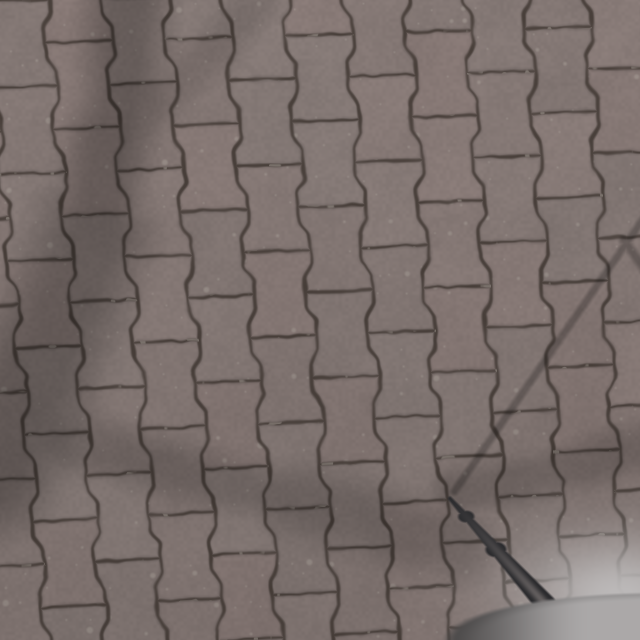
This texture is drawn by a WebGL 2 fragment shader. Its source:

```glsl
#version 300 es
precision highp float;
// Interlocking notched paving stones in staggered columns, with soft shadows, a dark pole and a pale dome.

uniform vec2 u_resolution;
out vec4 fragColor;

const vec3 STONE = vec3(0.515, 0.465, 0.452);
const vec3 JOINT = vec3(0.275, 0.240, 0.220);
const vec3 DUST = vec3(0.66, 0.63, 0.60);
const vec3 GLARE = vec3(0.75, 0.74, 0.74);
const vec2 CELL = vec2(0.093, 0.134);  // stone pitch on the canvas
const float NOTCH = 0.072;             // side swing, in columns

float hash(vec2 p) {
    vec3 q = fract(vec3(p.xyx) * 0.1031);
    q += dot(q, q.yzx + 33.33);
    return fract((q.x + q.y) * q.z);
}

float noise(vec2 p) {
    vec2 i = floor(p), f = fract(p);
    f = f * f * (3.0 - 2.0 * f);
    return mix(mix(hash(i), hash(i + vec2(1, 0)), f.x),
               mix(hash(i + vec2(0, 1)), hash(i + vec2(1, 1)), f.x), f.y);
}

float fbm(vec2 p) {
    return 0.55 * noise(p) + 0.3 * noise(p * 2.1 + 7.0) + 0.15 * noise(p * 4.3 + 19.0);
}

// Distance to a segment, and the position along it
vec2 segment(vec2 p, vec2 a, vec2 b) {
    vec2 d = b - a;
    float h = clamp(dot(p - a, d) / dot(d, d), 0.0, 1.0);
    return vec2(length(p - a - d * h), h);
}

float softBand(vec2 p, vec2 a, vec2 b, float width) {
    return 1.0 - smoothstep(0.15 * width, width, segment(p, a, b).x);
}

float cover(float d, float blur) {
    return 1.0 - smoothstep(-blur, blur, d);
}

// Skewed grid with slight perspective: columns in x, rows in y
vec2 pavingGrid(vec2 p) {
    return vec2(8.0 * (p.x - 0.1176 - 0.0932 * p.y) / (0.752 - 0.0275 * p.y),
                6.0 * (p.y - 0.0688 + 0.0295 * p.x) / (0.8169 - 0.0244 * p.x));
}

// Flat-topped side profile: +1 beside a stone's ends, -1 at its waist
float sideWave(float row) {
    float ramp = 1.0 - 4.0 * abs(fract(row + 0.5) - 0.5);
    return 2.0 * smoothstep(-0.42, 0.42, ramp) - 1.0;
}

vec3 paving(vec2 p, float px) {
    vec2 wobble = vec2(noise(p * 60.0), noise(p * 60.0 + 40.0)) - 0.5;
    vec2 g = pavingGrid(p + 0.0035 * wobble);

    // Side joint, then the end joint of the column this point lies in
    float k = floor(g.x);
    float phase = g.y - 0.5 * k;
    float side = g.x - k - 0.5 - NOTCH * sideWave(phase);
    float slope = NOTCH * (sideWave(phase + 0.02) - sideWave(phase - 0.02)) / 0.04;
    float sideDist = abs(side) * CELL.x / length(vec2(1.0, slope * CELL.x / CELL.y));
    float column = k + step(0.0, side);
    float row = g.y - 0.5 * column;
    float endDist = abs(fract(row + 0.5) - 0.5) * CELL.y;
    vec2 id = vec2(column, floor(row)) + 50.0;

    // Tint per stone, blotches and grain
    float shade = 1.0 + 0.05 * (hash(id) - 0.5) + 0.07 * (fbm(p * 14.0) - 0.5);
    shade += 0.05 * (noise(p * 190.0) - 0.5);
    vec3 color = STONE * shade;
    color.r += 0.012 * (hash(id + 9.0) - 0.5);

    // Scattered pale specks
    vec2 cell = floor(p * 45.0);
    vec2 spot = 0.2 + 0.6 * vec2(hash(cell + 3.0), hash(cell + 71.0));
    float size = 0.001 + 0.004 * pow(hash(cell + 13.0), 5.0);
    float speck = cover(length(fract(p * 45.0) - spot) / 45.0 - size, 0.001 + px);
    color = mix(color, DUST, 0.45 * speck * step(0.84, hash(cell + 29.0)));

    // Worn joints of uneven width, with dusty bits on the ends
    float wear = noise(p * 38.0 + 5.0);
    float blur = 0.0014 + 0.6 * px;
    float sideLine = cover(sideDist - mix(0.0018, 0.0034, wear), blur);
    float endLine = cover(endDist - mix(0.0012, 0.0030, noise(p * 24.0 + 11.0)), blur);
    float line = max(sideLine, endLine) * mix(0.72, 1.0, wear);
    color *= 1.0 - 0.13 * cover(min(sideDist, endDist) - 0.004, 0.004);
    color = mix(color, JOINT, line);
    float dust = smoothstep(0.76, 0.9, noise(p * 85.0 + 23.0));
    return mix(color, DUST, 0.5 * dust * cover(endDist - 0.002, 0.002));
}

float shadows(vec2 p) {
    vec2 q = p + 0.03 * (vec2(fbm(p * 7.0), fbm(p * 7.0 + 30.0)) - 0.5);
    float left = softBand(q, vec2(0.21, -0.02), vec2(0.15, 0.39), 0.10);
    left = max(left, softBand(q, vec2(0.15, 0.36), vec2(-0.02, 0.76), 0.13));
    float low = softBand(q, vec2(0.12, 0.69), vec2(0.46, 0.78), 0.07);
    low = max(low, softBand(q, vec2(0.46, 0.78), vec2(0.72, 0.86), 0.09));
    low = max(low, softBand(q, vec2(0.72, 0.77), vec2(1.02, 0.69), 0.06));
    float branch = softBand(q, vec2(0.40, 0.01), vec2(0.26, 0.16), 0.05);
    float thin = softBand(p, vec2(1.01, 0.335), vec2(0.71, 0.768), 0.010);
    thin = max(thin, softBand(p, vec2(0.975, 0.375), vec2(1.01, 0.425), 0.012));
    return (1.0 - 0.25 * left) * (1.0 - 0.15 * low) * (1.0 - 0.10 * branch) * (1.0 - 0.24 * thin);
}

void main() {
    vec2 p = gl_FragCoord.xy / u_resolution;
    p.y = 1.0 - p.y;  // measured down from the top
    float px = 1.0 / min(u_resolution.x, u_resolution.y);
    vec3 color = paving(p, px) * shadows(p) * mix(1.02, 0.95, p.y);

    // Glare around the dome
    vec2 glow = (p - vec2(0.97, 0.93)) / vec2(0.16, 0.09);
    color = mix(color, GLARE, 0.95 * exp(-dot(glow, glow)));

    // Tapered pole with two knots
    vec2 foot = vec2(0.703, 0.779), top = vec2(0.853, 0.945);
    vec2 pole = segment(p, foot, top);
    float poleDist = pole.x - mix(0.003, 0.016, pole.y);
    for (int i = 0; i < 2; i++) {
        vec2 knot = mix(foot, top, 0.17 + 0.31 * float(i));
        poleDist = min(poleDist, length((p - knot) * vec2(0.8, 1.1)) - 0.010 - 0.003 * float(i));
    }
    vec3 poleColor = mix(vec3(0.17, 0.17, 0.18), vec3(0.40, 0.38, 0.38), pole.y * smoothstep(0.012, 0.0, pole.x));
    color = mix(color, poleColor, cover(poleDist, 0.001 + px));

    // Dome rising from the lower right
    float dome = (length((p - vec2(1.029, 1.0)) / vec2(0.328, 0.073)) - 1.0) * 0.073;
    vec3 domeColor = mix(vec3(0.34, 0.33, 0.33), vec3(0.67, 0.66, 0.66), smoothstep(0.70, 0.93, p.x));
    domeColor *= 1.0 - 0.12 * smoothstep(-0.012, 0.0, dome);
    color = mix(color, domeColor, cover(dome, 0.0015 + px));
    fragColor = vec4(color, 1.0);
}
```
